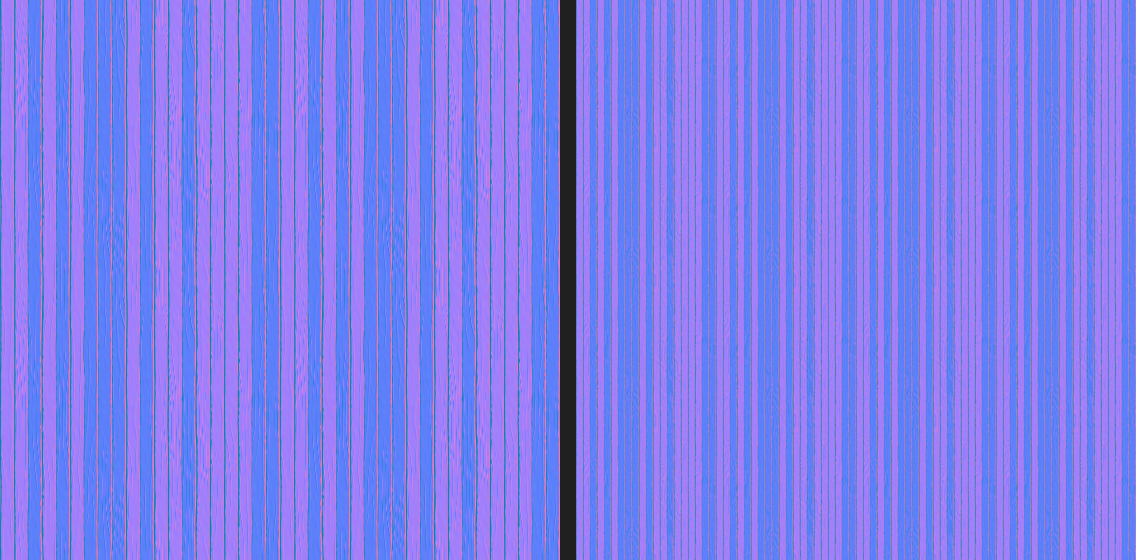
Left, the tile; right, the same tile 2 across and 2 down.
A WebGL 2 fragment shader for this texture map:

```glsl
#version 300 es
precision highp float;

uniform vec2 u_resolution;
out vec4 fragColor;

float hash(vec2 p) {
    vec3 q = fract(vec3(p.xyx) * 0.1031);
    q += dot(q, q.yzx + 33.33);
    return fract((q.x + q.y) * q.z);
}

// Value noise that wraps vertically after periodY cells
float noise(vec2 p, float periodY) {
    vec2 cell = floor(p), f = fract(p);
    f = f * f * (3.0 - 2.0 * f);
    float y0 = mod(cell.y, periodY), y1 = mod(cell.y + 1.0, periodY);
    float low = mix(hash(vec2(cell.x, y0)), hash(vec2(cell.x + 1.0, y0)), f.x);
    float high = mix(hash(vec2(cell.x, y1)), hash(vec2(cell.x + 1.0, y1)), f.x);
    return mix(low, high, f.y);
}

// 1 for planks leaning left, 0 for planks leaning right; bits hold the order of 20
float leansLeft(float plank) {
    return float((796116 >> int(mod(plank, 20.0))) & 1);
}

// Height of the wood surface, in plank widths
float woodHeight(vec2 p, float plank) {
    float seed = mod(plank, 20.0) * 37.0 + 50.0;
    float phase = p.x * (1.8 + 2.0 * hash(vec2(seed, 3.0)));
    phase += 2.6 * noise(vec2(p.x * 0.9 + seed, p.y * 0.2), 4.0);
    phase += 0.4 * noise(vec2(p.x * 1.5 + seed + 9.0, p.y * 0.6), 12.0);
    float ridge = smoothstep(0.17, 0.0, abs(fract(phase) - 0.5));
    float presence = smoothstep(0.25, 0.6, noise(vec2(p.x * 2.0 + seed + 17.0, p.y * 0.3), 6.0));
    float pores = noise(vec2(p.x * 6.0 + seed + 23.0, p.y * 2.0), 40.0);
    return 0.018 * ridge * presence + 0.012 * pores;
}

vec3 encodeNormal(vec2 slope) {
    return normalize(vec3(slope, 1.0)) * 0.5 + 0.5;
}

// Share of a pixel centred at x that lies between a and b
float coverage(float a, float b, float x, float pixel) {
    return clamp(min(x + 0.5 * pixel, b) - max(x - 0.5 * pixel, a), 0.0, pixel) / pixel;
}

void main() {
    // Forty planks across; the tile of twenty repeats twice each way
    vec2 p = gl_FragCoord.xy / u_resolution * 40.0;
    float pixel = 40.0 / u_resolution.x;

    // Nearest joint, gently wandering along its length
    float joint = floor(p.x + 0.5);
    float seed = mod(joint, 20.0) * 7.0 + 0.5;
    float wander = 0.09 * (noise(vec2(seed, p.y * 0.4), 8.0) - 0.5);
    float d = p.x - joint - wander;
    float leftLean = leansLeft(joint + 19.0);
    float rightLean = leansLeft(joint);

    // Grain relief on the plank under this point
    float plank = d < 0.0 ? joint - 1.0 : joint;
    vec2 q = vec2(p.x - plank, p.y);
    float stepSize = 0.03;
    float height = woodHeight(q, plank);
    vec2 grain = vec2(height - woodHeight(q + vec2(stepSize, 0.0), plank),
                      height - woodHeight(q + vec2(0.0, stepSize), plank)) / stepSize;

    // Alternating tilt of the planks
    float lean = mix(leftLean, rightLean, clamp(d / pixel + 0.5, 0.0, 1.0));
    vec3 color = encodeNormal(vec2(mix(0.28, -0.28, lean), 0.0) + grain);

    // Ragged groove walls, widest on the raised plank edge
    float roughness = 0.03 + 0.08 * hash(vec2(seed, 61.0));
    float leftRag = roughness * (noise(vec2(seed + 200.0, p.y * 4.0), 80.0) - 0.5);
    float rightRag = roughness * (noise(vec2(seed + 400.0, p.y * 4.0), 80.0) - 0.5);
    float leftWidth = max(0.035 + 0.05 * leftLean + leftRag, 0.0);
    float rightWidth = max(0.085 - 0.05 * rightLean + rightRag, 0.0);
    color = mix(color, encodeNormal(vec2(3.0, -0.2)), coverage(-leftWidth, 0.0, d, pixel));
    color = mix(color, encodeNormal(vec2(-3.0, 0.1)), coverage(0.0, rightWidth, d, pixel));

    fragColor = vec4(color, 1.0);
}
```
